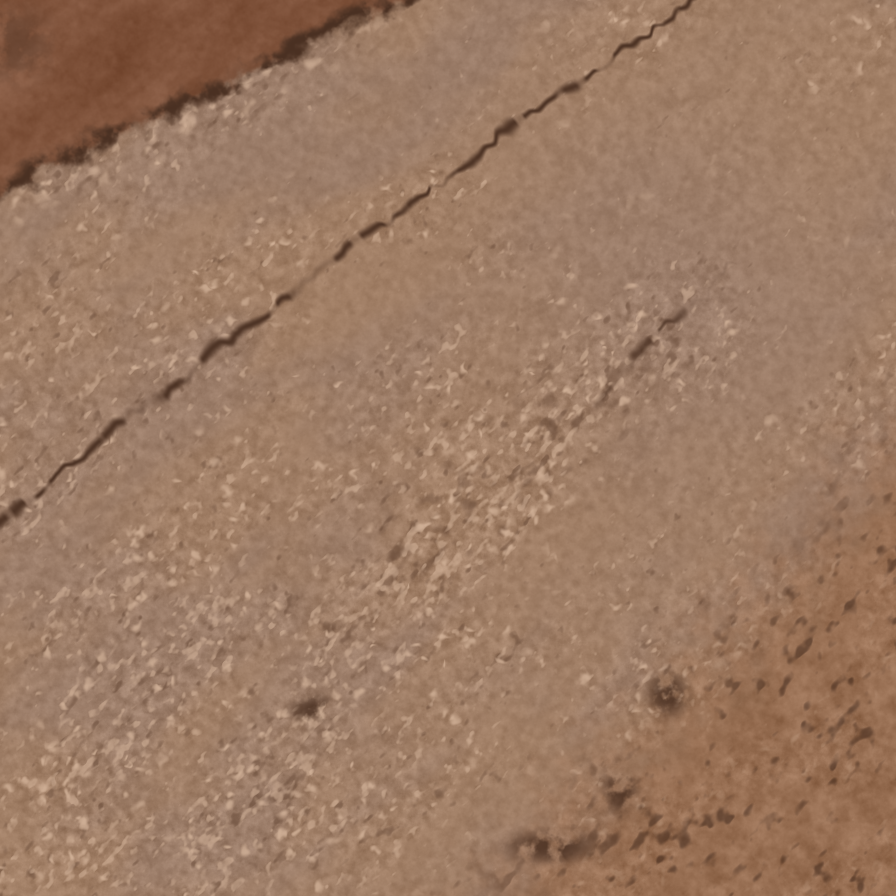
A Shadertoy shader for this texture:

```glsl
const vec3 ROAD = vec3(0.618, 0.490, 0.400);
const vec3 ROAD_WARM = vec3(0.632, 0.498, 0.398);
const vec3 ROAD_GREY = vec3(0.600, 0.488, 0.422);
const vec3 PALE_GRIT = vec3(0.830, 0.705, 0.605);
const vec3 DARK_GRIT = vec3(0.390, 0.275, 0.205);
const vec3 RED_SOIL = vec3(0.500, 0.325, 0.232);
const vec3 TAN_SOIL = vec3(0.592, 0.432, 0.322);
const vec3 SHADOW = vec3(0.290, 0.190, 0.135);

float hash(vec2 p) {
    vec3 q = fract(p.xyx * 0.1031);
    q += dot(q, q.yzx + 33.33);
    return fract((q.x + q.y) * q.z);
}

float noise(vec2 p) {
    vec2 i = floor(p), f = fract(p);
    f = f * f * (3.0 - 2.0 * f);
    return mix(mix(hash(i), hash(i + vec2(1, 0)), f.x),
               mix(hash(i + vec2(0, 1)), hash(i + vec2(1, 1)), f.x), f.y);
}

float fbm(vec2 p) {
    float sum = 0.0, gain = 0.5;
    for (int i = 0; i < 4; i++) {
        sum += gain * noise(p);
        p = mat2(1.6, 1.2, -1.2, 1.6) * p + 17.3;
        gain *= 0.5;
    }
    return sum / 0.9375;
}

vec2 rotate(vec2 p, float a) {
    float c = cos(a), s = sin(a);
    return vec2(c * p.x + s * p.y, c * p.y - s * p.x);
}

// Soft irregular flecks cut from noise; amount 0..1 widens them
float specks(vec2 p, float amount, float seed) {
    vec2 q = rotate(p, 0.9) * vec2(0.8, 1.25) + seed;
    float n = 0.68 * noise(q) + 0.32 * noise(rotate(q, 1.1) * 2.1 + 9.0);
    float level = mix(0.86, 0.48, amount);
    return smoothstep(level, level + 0.26, n);
}

// Scattered single stones with soft, uneven outlines
float stones(vec2 p, float density, float seed) {
    float cover = 0.0;
    p += 0.5 * vec2(noise(p * 2.0 + seed), noise(p * 2.0 - seed)) - 0.25;
    vec2 cell = floor(p);
    for (int y = -1; y <= 1; y++)
    for (int x = -1; x <= 1; x++) {
        vec2 id = cell + vec2(x, y);
        vec2 key = id + seed + 100.0;
        vec2 centre = id + vec2(hash(key + 3.1), hash(key + 7.7));
        vec2 q = rotate(p - centre, 0.7 + 2.0 * (hash(key + 19.3) - 0.5));
        float d = length(q * vec2(0.8, 1.3)) / mix(0.3, 0.65, hash(key + 11.9));
        float present = smoothstep(0.0, 0.15, density - hash(key + 23.7));
        cover = max(cover, present * smoothstep(1.0, 0.1, d));
    }
    return cover;
}

// Cluster of dark crumbs around a centre
float hollow(vec2 p, vec2 centre, vec2 radius) {
    float d = length((p - centre) / radius);
    return smoothstep(1.25, 0.2, d) * smoothstep(0.32, 0.62, fbm(p * 58.0 + 3.0));
}

// Broken thin line, given the signed offset and the position along it
float crack(float offset, float along, float width) {
    float wobble = 0.009 * (noise(vec2(along * 32.0, 4.0)) - 0.5)
                 + 0.007 * (noise(vec2(along * 95.0, 9.0)) - 0.5);
    float swell = noise(vec2(along * 36.0, 2.0));
    float w = width * mix(0.45, 1.6, swell * swell);
    float gaps = smoothstep(0.15, 0.55, noise(vec2(along * 75.0, 7.0)));
    return mix(0.25, 1.0, gaps) * smoothstep(w, 0.0, abs(offset + wobble));
}

void mainImage(out vec4 fragColor, in vec2 fragCoord) {
    vec2 uv = fragCoord / iResolution.xy;
    vec2 lane = rotate(uv, 0.65);
    float fine = fbm(rotate(uv, 0.4) * 125.0) - 0.5;
    float broad = fbm(lane * vec2(4.0, 9.0) + 5.0);
    float ragged = fbm(uv * 46.0) - 0.5;

    // Distances to the two soil borders, positive inside the soil
    float redEdge = (uv.y - 0.785 - 0.478 * uv.x) * 0.9 + 0.030 * ragged;
    float tanEdge = (1.13 * (uv.x - 0.53) - uv.y) * 0.66;
    float tanMask = smoothstep(-0.07, 0.11, tanEdge + 0.12 * ragged);

    // Road surface: broad tints and a greyer worn area
    vec3 col = mix(ROAD, ROAD_WARM, smoothstep(0.35, 0.7, broad));
    vec2 toGrey = uv - vec2(0.76, 0.67);
    float grey = exp(-dot(toGrey, toGrey) * 30.0);
    col = mix(col, ROAD_GREY, max(0.7 * grey, 0.5 * smoothstep(0.55, 0.3, broad)));
    col = mix(col, TAN_SOIL, tanMask);

    // Grit gathers in streaks that follow the road
    float streak = smoothstep(0.36, 0.68, fbm(lane * vec2(7.0, 15.0) + 31.0));
    float wornBelt = exp(-pow((uv.y - 0.02 - 0.78 * uv.x) / 0.08, 2.0))
                   * smoothstep(0.30, 0.48, uv.x) * smoothstep(0.85, 0.62, uv.x);
    float corner = smoothstep(0.6, 0.0, length(uv - vec2(0.12, 0.08)));
    float grit = clamp(0.18 + 0.42 * streak + 0.38 * wornBelt + 0.28 * corner, 0.0, 0.95);
    float pale = 1.0 - 0.65 * tanMask;
    col += (0.08 + 0.15 * grit) * fine;
    col = mix(col, DARK_GRIT, 0.50 * specks(uv * 92.0, 0.75 * grit, 40.0));
    col = mix(col, DARK_GRIT, 0.60 * wornBelt * specks(uv * 60.0, 0.75, 55.0));
    col = mix(col, PALE_GRIT, 0.55 * pale * specks(uv * 112.0, grit, 10.0));
    col = mix(col, PALE_GRIT, 0.75 * pale * stones(uv * 72.0, 0.34 * grit, 70.0));

    // Dark crumbs clustered over the tan soil
    float clump = smoothstep(0.38, 0.62, fbm(uv * 12.0 + 8.0));
    float rightEdge = smoothstep(0.86, 0.98, uv.x) * smoothstep(0.30, 0.42, uv.y);
    float crumbs = clamp(0.35 + 0.4 * clump + 0.35 * rightEdge, 0.0, 0.9);
    col = mix(col, SHADOW, 0.62 * tanMask * specks(uv * 74.0, crumbs, 120.0));
    col += 0.14 * tanMask * ragged;

    // Hollows near the lower border
    float hollows = hollow(uv, vec2(0.745, 0.225), vec2(0.026, 0.030));
    hollows = max(hollows, hollow(uv, vec2(0.692, 0.122), vec2(0.022, 0.034)));
    hollows = max(hollows, hollow(uv, vec2(0.615, 0.055), vec2(0.060, 0.022)));
    hollows = max(hollows, hollow(uv, vec2(0.352, 0.208), vec2(0.032, 0.018)));
    col = mix(col, SHADOW, 0.85 * hollows);

    // Long crack, and a short one that fades out at both ends
    float bend = 0.42 + 0.79 * uv.x - 0.05 * uv.x * uv.x;
    col = mix(col, SHADOW, 0.95 * crack((uv.y - bend) * 0.8, lane.x, 0.0085));
    float shortSpan = smoothstep(0.64, 0.70, uv.x) * smoothstep(0.84, 0.74, uv.x);
    float run = uv.x - 0.664;
    float shortLine = 0.545 + 1.2 * run - 1.2 * run * run;
    col = mix(col, SHADOW, 0.75 * shortSpan * crack((uv.y - shortLine) * 0.68, lane.x + 3.0, 0.0075));

    // Red soil bank with pale stones along its foot and a crumbling rim
    float foot = smoothstep(-0.060, -0.015, redEdge) * smoothstep(0.48, 0.36, uv.x);
    col = mix(col, PALE_GRIT, 0.70 * foot * stones(uv * 44.0, 0.60, 160.0));
    col = mix(col, DARK_GRIT, 0.45 * foot * specks(uv * 80.0, 0.6, 180.0));
    vec3 bank = RED_SOIL + 0.15 * (fbm(lane * vec2(9.0, 28.0)) - 0.5) + 0.07 * fine;
    bank = mix(bank, SHADOW, 0.4 * hollow(uv, vec2(0.01, 0.95), vec2(0.06, 0.05)));
    col = mix(col, bank, smoothstep(-0.005, 0.007, redEdge));
    float rim = smoothstep(-0.012, 0.002, redEdge) * smoothstep(0.022, 0.004, redEdge);
    col = mix(col, SHADOW, rim * mix(0.15, 1.0, smoothstep(0.3, 0.6, fbm(uv * 50.0 + 6.0))));

    fragColor = vec4(clamp(col, 0.0, 1.0), 1.0);
}
```
